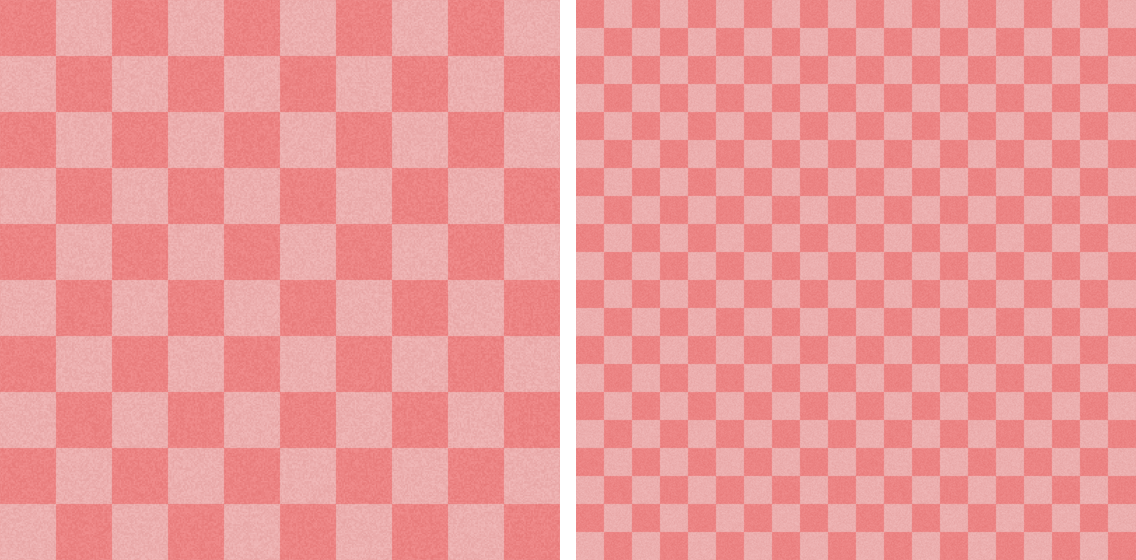
Left, the tile; right, the same tile 2 across and 2 down.
This pattern is drawn by a three.js fragment shader. Its source:

```glsl
// Two-tone pink checkerboard, ten squares across and down, under a fine paper grain.
// The squares come from the product of two smoothed square waves; the grain is
// value noise on a wrapping lattice, so every edge continues the opposite one.

#define SQUARES 10.0
#define EDGE_SOFTNESS 0.01
#define GRAIN_CELLS 400.0
#define GRAIN_STRENGTH 0.08
#define GRAIN_TINT vec3(0.5, 1.0, 1.0)
#define LIGHT_PINK vec3(0.925, 0.683, 0.683)
#define DEEP_PINK vec3(0.925, 0.516, 0.516)

varying vec2 vUv;

// Sine-free hash of a lattice point, from 0 to 1
float hash(vec2 cell) {
  vec3 q = fract(cell.xyx * 0.1031);
  q += dot(q, q.yzx + 33.33);
  return fract((q.x + q.y) * q.z);
}

// Value noise that repeats after `period` cells
float wrappedNoise(vec2 p, float period) {
  vec2 cell = mod(floor(p), period);
  vec2 next = mod(cell + 1.0, period);
  vec2 f = fract(p);
  vec2 blend = f * f * (3.0 - 2.0 * f);
  float bottom = mix(hash(cell), hash(vec2(next.x, cell.y)), blend.x);
  float top = mix(hash(vec2(cell.x, next.y)), hash(next), blend.x);
  return mix(bottom, top, blend.y);
}

// Square wave per axis, +1 on even cells and -1 on odd, eased at the borders
vec2 squareWave(vec2 p) {
  vec2 side = 1.0 - 2.0 * mod(floor(p), 2.0);
  vec2 borderDistance = 0.5 - abs(fract(p) - 0.5);
  return side * clamp(borderDistance / EDGE_SOFTNESS, 0.0, 1.0);
}

void main() {
  // Checkerboard
  vec2 wave = squareWave(vUv * SQUARES);
  float lightness = 0.5 + 0.5 * wave.x * wave.y;
  vec3 color = mix(DEEP_PINK, LIGHT_PINK, lightness);

  // Grain
  float grain = wrappedNoise(vUv * GRAIN_CELLS, GRAIN_CELLS) - 0.5;
  color += GRAIN_STRENGTH * grain * GRAIN_TINT;

  gl_FragColor = vec4(color, 1.0);
}
```
